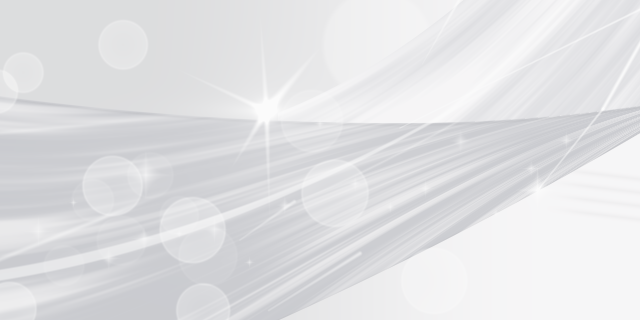
Give the GLSL for this background, as a WebGL 1 fragment shader.

```glsl
precision highp float;
// Silver abstract backdrop: a wide translucent ribbon crossed by a rising veil,
// both filled with noise stretched along their curves, then overlaid with
// pale discs, fine light trails, a main flare and scattered glints.

uniform vec2 u_resolution;

const vec3 SHADE = vec3(0.785, 0.790, 0.808);
const vec3 SILVER = vec3(0.863, 0.865, 0.870);
const vec3 PEARL = vec3(0.965, 0.963, 0.967);
const vec3 WHITE = vec3(0.985);
const vec2 FLARE = vec2(0.833, 0.654);
const float DISC_ALPHA = 0.30;
const int GLINTS = 16;
const int FAINT_DISCS = 6;
const int WAVES = 4;

float hash(vec2 p) {
  return fract(sin(dot(p, vec2(127.1, 311.7))) * 4375.85);
}

float noise(vec2 p) {
  vec2 i = floor(p), f = fract(p);
  f = f * f * (3.0 - 2.0 * f);
  return mix(mix(hash(i), hash(i + vec2(1, 0)), f.x),
             mix(hash(i + vec2(0, 1)), hash(i + vec2(1, 1)), f.x), f.y);
}

// Silky fibres: x runs along the cloth, y across it
float fibres(vec2 p) {
  return 0.5 * noise(p * vec2(1.6, 9.0)) + 0.3 * noise(p * vec2(2.2, 25.0) + 7.0)
       + 0.2 * noise(p * vec2(3.0, 60.0) + 19.0);
}

// Boundary curves as heights over x
float ribbonTop(float x) {
  float d = x - 1.25;
  return 0.615 + d * d * (d < 0.0 ? 0.054 : 0.096);
}
float ribbonBottom(float x) {
  float d = x - 0.872;
  return d * (0.45 + 0.06 * d);
}
float veilEdge(float x) {
  float d = x - 0.885;
  return 0.654 + d * (0.4 + 0.38 * d);
}
float sweepCurve(float x) { return 0.14 + x * (0.16 + 0.145 * x); }

float band(float d, float width, float soft) {
  return 1.0 - smoothstep(width - soft, width + soft, abs(d));
}

// Straight trail; fade = 1 tapers it to nothing at b
float trail(vec2 p, vec2 a, vec2 b, float width, float fade) {
  vec2 ab = b - a;
  float h = clamp(dot(p - a, ab) / dot(ab, ab), 0.0, 1.0);
  float w = width * (1.0 - 0.8 * fade * h);
  return (1.0 - fade * h) * (1.0 - smoothstep(0.0, w, length(p - a - ab * h)));
}

// Pale disc with a slightly brighter rim
float disc(vec2 p, vec2 c, float r) {
  float d = length(p - c) - r;
  return (1.0 - smoothstep(-0.004, 0.004, d)) * (0.75 + 0.25 * smoothstep(-r, 0.0, d))
       + 0.4 * band(d + 0.004, 0.002, 0.004);
}

float glint(vec2 d, float size) {
  vec2 s = sqrt(abs(d) / size);
  return max(0.0, 1.0 - s.x - s.y) + 0.3 * exp(-dot(d, d) / (size * size * 0.08));
}

void main() {
  vec2 p = gl_FragCoord.xy / u_resolution.y;
  float x = p.x, y = p.y, edge = max(0.0025, 0.8 / u_resolution.y);

  // Backdrop, brightening to the right
  vec3 col = mix(SILVER, PEARL, smoothstep(0.4, 1.7, x));
  col = mix(col, WHITE, 0.3 * (1.0 - smoothstep(0.16, 0.18, length(p - vec2(1.18, 0.86)))));

  float top = ribbonTop(x), bottom = ribbonBottom(x);
  float sweep = y - sweepCurve(x);

  // Rising veil
  float across = veilEdge(x) - y;
  float veil = smoothstep(-edge, edge, across) * step(top, y) * step(0.87, x);
  float veilLight = 0.15 + 0.75 * fibres(vec2(x + y, across * 2.2));
  veilLight += 0.45 * smoothstep(0.08, 0.26, across) * (1.0 - smoothstep(0.30, 0.38, across));
  veilLight += 0.35 * exp(-length((p - vec2(1.12, 0.66)) * vec2(2.5, 6.0)));
  col = mix(col, mix(SHADE + 0.02, PEARL, clamp(veilLight, 0.0, 1.0)), veil * 0.95);
  col = mix(col, WHITE, veil * 0.7 * band(across - 0.31, 0.008, 0.008));

  // Soft waves under the right end of the ribbon
  for (int i = 0; i < WAVES; i++) {
    float wave = 0.47 - 0.042 * float(i) - 0.12 * (x - 1.75);
    col -= 0.035 * band(y - wave, 0.004, 0.011) * smoothstep(1.7, 1.85, x);
  }

  // Wide ribbon
  float t = (y - bottom) / max(top - bottom, 0.02);
  float ribbon = smoothstep(-edge, edge, top - y) * smoothstep(-edge, edge, y - bottom);
  float silk = smoothstep(0.33, 0.85, fibres(vec2(x, (t - 0.2 * x * x) * 1.5)));
  silk += 0.30 * exp(-length((p - vec2(1.0, 0.46)) * vec2(2.0, 5.0)));
  silk *= 1.0 - 0.7 * exp(-length((p - vec2(1.67, 0.57)) * vec2(4.0, 9.0)));
  col = mix(col, mix(SHADE, PEARL - 0.03, clamp(silk * 0.85, 0.0, 1.0)), ribbon * 0.96);
  col -= ribbon * 0.045 * (band(y - top + 0.006, 0.002, 0.006) + band(y - bottom, 0.002, 0.005));

  // Bright sweeps along the ribbon
  float sweepWidth = mix(0.017, 0.005, smoothstep(0.2, 1.4, x));
  float sweeps = 0.55 * band(sweep, sweepWidth, 0.004) * (1.0 - smoothstep(1.4, 1.6, x));
  sweeps += 0.45 * band(y - 0.19 - 0.40 * x, 0.006, 0.007) * (1.0 - smoothstep(0.3, 0.55, x));
  sweeps += 0.35 * band(y - 0.585 - 0.09 * x, 0.005, 0.007) * (1.0 - smoothstep(0.2, 0.6, x));
  sweeps += 0.35 * band(sweep + 0.045, 0.003, 0.005) * smoothstep(0.8, 1.1, x) * ribbon;
  col = mix(col, WHITE, sweeps);

  // Main discs, then faint ones scattered at the left
  float discs = disc(p, vec2(0.385, 0.86), 0.078) + disc(p, vec2(0.073, 0.773), 0.064)
    + disc(p, vec2(-0.013, 0.714), 0.07) + disc(p, vec2(0.352, 0.419), 0.095)
    + disc(p, vec2(0.602, 0.281), 0.104) + disc(p, vec2(1.047, 0.396), 0.106)
    + disc(p, vec2(1.357, 0.122), 0.104) + disc(p, vec2(0.635, 0.03), 0.085)
    + disc(p, vec2(0.03, 0.035), 0.085) + 0.6 * disc(p, vec2(0.975, 0.622), 0.098);
  for (int i = 0; i < FAINT_DISCS; i++) {
    float k = float(i);
    vec2 c = vec2(0.2 + 0.09 * k, 0.17 + 0.33 * fract(k * 0.618));
    discs += 0.3 * disc(p, c, 0.06 + 0.04 * hash(vec2(k, 3.0)));
  }
  col = mix(col, WHITE, min(DISC_ALPHA * discs, 0.6));

  // Fine trails
  float light = 0.7 * trail(p, vec2(2.0, 0.97), vec2(1.25, 0.60), 0.006, 0.5)
    + 0.9 * trail(p, vec2(2.01, 0.88), vec2(1.885, 0.66), 0.010, 0.0)
    + 0.6 * trail(p, vec2(1.885, 0.66), vec2(1.68, 0.405), 0.006, 0.3)
    + 0.7 * trail(p, vec2(1.435, 1.0), vec2(1.32, 0.80), 0.008, 0.8)
    + 0.6 * trail(p, vec2(1.125, 0.208), vec2(0.84, 0.03), 0.010, 0.6)
    + 0.5 * trail(p, vec2(0.92, 0.37), vec2(0.75, 0.25), 0.009, 0.6);

  // Main flare: core, horizontal glow and uneven rays
  vec2 f = p - FLARE;
  light += exp(-dot(f, f) * 1200.0) + 0.6 * exp(-length(f * vec2(7.0, 45.0)));
  light += 0.35 * exp(-length(f) * 12.0);
  light += trail(p, FLARE, FLARE + vec2(0.17, 0.20), 0.024, 1.0)
    + 0.6 * trail(p, FLARE, FLARE + vec2(-0.02, 0.30), 0.014, 1.0)
    + 0.6 * trail(p, FLARE, FLARE + vec2(-0.28, 0.13), 0.014, 1.0)
    + 0.7 * trail(p, FLARE, FLARE + vec2(-0.11, -0.18), 0.018, 1.0)
    + 0.6 * trail(p, FLARE, FLARE + vec2(0.01, -0.34), 0.014, 1.0);

  // Glints: two strong ones and a scatter inside the ribbon
  light += glint(p - vec2(1.68, 0.406), 0.09) + 0.7 * glint(p - vec2(0.456, 0.453), 0.10);
  for (int i = 0; i < GLINTS; i++) {
    float k = float(i), gx = 0.12 + 0.11 * k;
    float low = max(ribbonBottom(gx), 0.15);
    vec2 c = vec2(gx, mix(low, ribbonTop(gx), hash(vec2(k, 11.0))));
    light += 0.5 * glint(p - c, 0.02 + 0.04 * hash(vec2(k, 5.0)));
  }
  col = mix(col, WHITE, clamp(light, 0.0, 1.0));

  gl_FragColor = vec4(col, 1.0);
}
```
